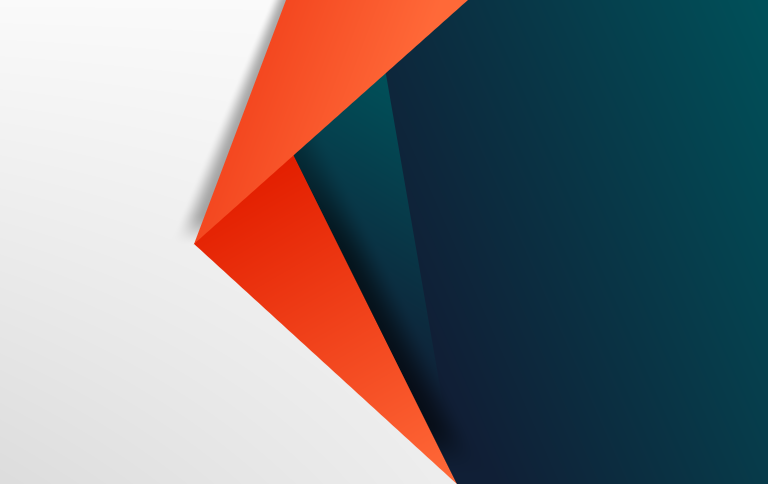
Give the GLSL for this background, as a WebGL 1 fragment shader.

```glsl
precision highp float;
uniform vec2 u_resolution;

// Signed distance to the line a-b, positive on the right when walking from a to b
float rightOf(vec2 p, vec2 a, vec2 b) {
  vec2 d = normalize(b - a);
  return dot(p - a, vec2(d.y, -d.x));
}

float cover(float dist) {
  return clamp(dist * u_resolution.y + 0.5, 0.0, 1.0);
}

// Position along a gradient that starts at origin and spans the vector
float ramp(vec2 p, vec2 origin, vec2 span) {
  return clamp(dot(p - origin, span) / dot(span, span), 0.0, 1.0);
}

void main() {
  vec2 p = gl_FragCoord.xy / u_resolution * vec2(1.587, 1.0);

  // Corners of the folded ribbon
  vec2 topLeft = vec2(0.591, 1.0);
  vec2 topRight = vec2(0.967, 1.0);
  vec2 tip = vec2(0.401, 0.496);
  vec2 fold = vec2(0.607, 0.678);
  vec2 sliverTop = vec2(0.7975, 0.847);
  vec2 foot = vec2(0.944, 0.0);

  vec3 navy = vec3(0.063, 0.12, 0.21);
  vec3 teal = vec3(0.0, 0.315, 0.35);
  vec3 lightOrange = vec3(1.0, 0.41, 0.22);

  // Pale paper with the ribbon's soft shadow
  vec3 paper = vec3(0.865 + 0.115 * p.y + 0.07 * p.x * (1.0 - p.y));
  float paperDist = max(-rightOf(p, tip, topLeft), 0.0);
  float paperReach = mix(0.05, 0.03, clamp(p.y * 2.0 - 1.0, 0.0, 1.0));
  paper *= 1.0 - 0.32 * (1.0 - smoothstep(0.0, paperReach, paperDist))
    * smoothstep(0.49, 0.56, p.y);

  // Dark panel and the lighter sliver beside it
  vec3 lower = mix(navy, teal, ramp(p, vec2(0.93, 0.2), vec2(0.84, 0.37)));
  vec3 sliver = mix(navy, teal, ramp(p, vec2(0.9, 0.17), vec2(0.27, 0.46)));
  lower = mix(lower, sliver, cover(rightOf(p, foot, sliverTop) * -1.0));

  // Shadow cast by the lower ribbon
  float ribbonDist = rightOf(p, foot, fold);
  float shade = 1.0 - smoothstep(0.0, 0.075, max(ribbonDist, 0.0));
  shade *= smoothstep(0.02, 0.13, p.y) * (1.0 - 0.5 * smoothstep(0.45, 0.7, p.y));
  lower *= 1.0 - 0.55 * shade;

  // Lower ribbon, then the paper below it
  vec3 red = mix(vec3(0.89, 0.12, 0.0), lightOrange, ramp(p, fold, vec2(0.37, -0.64)));
  lower = mix(lower, red, cover(-ribbonDist));
  lower = mix(lower, paper, cover(rightOf(p, tip, foot)));

  // Upper ribbon on the paper
  vec3 orange = mix(vec3(0.955, 0.28, 0.125), lightOrange,
    ramp(p, topLeft, vec2(0.28, -0.105)));
  vec3 upper = mix(paper, orange, cover(rightOf(p, tip, topLeft)));

  gl_FragColor = vec4(mix(lower, upper, cover(-rightOf(p, tip, topRight))), 1.0);
}
```
